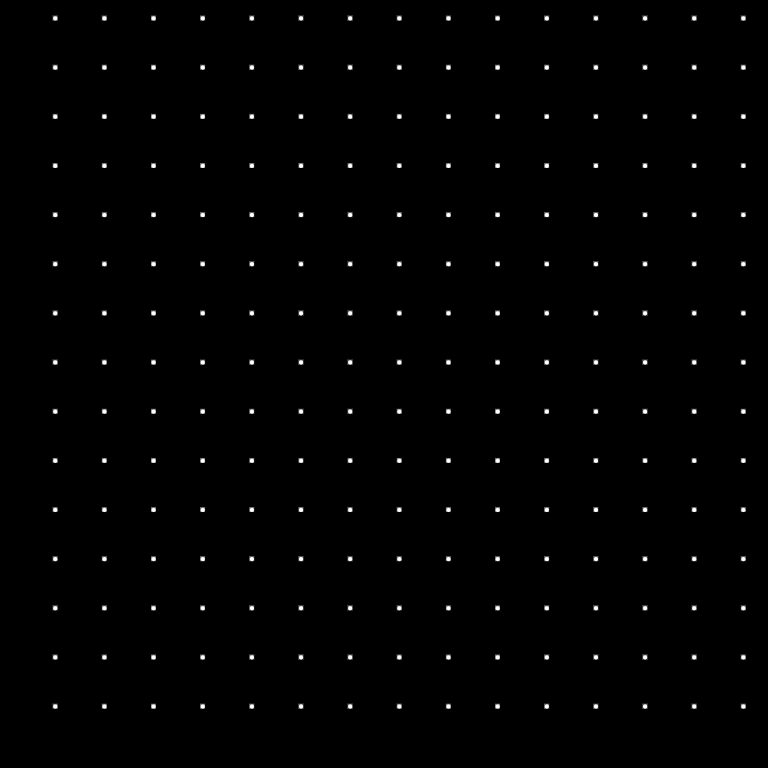
Reproduce this pattern procedurally as a WebGL 1 fragment shader.

```glsl
precision mediump float;
// Sparse square grid of tiny white studs with grey square rims on black.

uniform vec2 u_resolution;

const float DOTS_PER_SIDE = 15.0;
const float PITCH = 0.064;
const vec2 FIRST_DOT = vec2(0.072, 0.08);
const float CORE_RADIUS = 0.0027;
const float RIM_HALF_SIZE = 0.0032;
const vec2 RIM_OFFSET = vec2(-0.0002, 0.0005);

const vec3 BACKGROUND = vec3(0.0);
const vec3 RIM_COLOUR = vec3(0.48);
const vec3 CORE_COLOUR = vec3(1.0);

float circleDistance(vec2 p, float radius) {
    return length(p) - radius;
}

float squareDistance(vec2 p, float halfSize) {
    vec2 d = abs(p) - halfSize;
    return length(max(d, 0.0)) + min(max(d.x, d.y), 0.0);
}

// Antialiased fill over one pixel width.
float coverage(float signedDistance, float pixel) {
    return clamp(0.5 - signedDistance / pixel, 0.0, 1.0);
}

// Position relative to the nearest dot of a finite grid.
vec2 nearestDot(vec2 p, vec2 origin, float pitch, float count) {
    vec2 index = floor((p - origin) / pitch + 0.5);
    return p - origin - pitch * clamp(index, 0.0, count - 1.0);
}

vec3 drawDot(vec2 p, float pixel) {
    float rim = coverage(squareDistance(p - RIM_OFFSET, RIM_HALF_SIZE), pixel);
    float core = coverage(circleDistance(p, CORE_RADIUS), pixel);
    vec3 colour = mix(BACKGROUND, RIM_COLOUR, rim);
    return mix(colour, CORE_COLOUR, core);
}

void main() {
    vec2 uv = gl_FragCoord.xy / u_resolution;
    float pixel = 1.0 / min(u_resolution.x, u_resolution.y);
    vec2 local = nearestDot(uv, FIRST_DOT, PITCH, DOTS_PER_SIDE);
    gl_FragColor = vec4(drawDot(local, pixel), 1.0);
}
```
